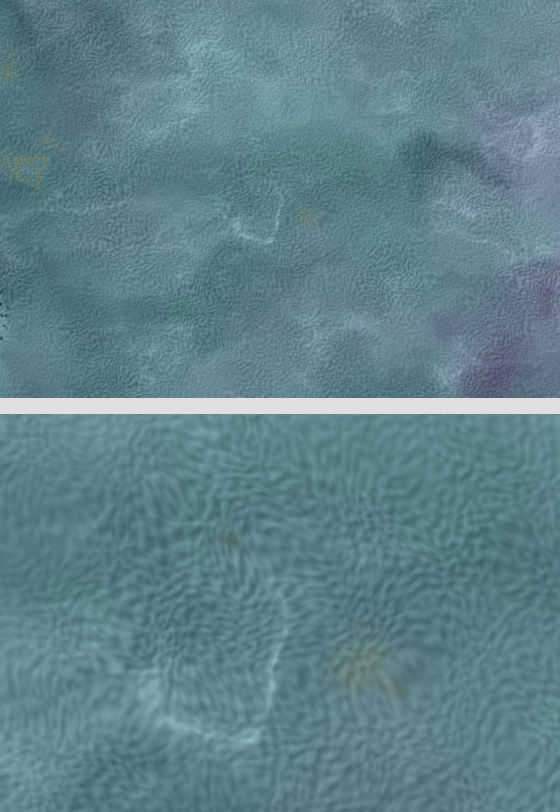
Top, the full canvas; bottom, a detail of the centre.
Write a Shadertoy shader that draws this texture.

```glsl
const vec3 DARK_TEAL = vec3(0.235, 0.375, 0.405);
const vec3 PALE_TEAL = vec3(0.465, 0.615, 0.645);
const vec3 SLATE_SHIFT = vec3(0.035, -0.030, 0.008);
const vec3 GREEN_SHIFT = vec3(-0.020, 0.012, -0.010);
const vec3 OCHRE = vec3(0.47, 0.50, 0.42);
const vec3 BROWN = vec3(0.33, 0.36, 0.34);
const vec3 PIT_COLOR = vec3(0.08, 0.16, 0.20);

const float BASE_TONE = 0.50;
const float CLOUD_TONE = 0.55;
const float GRAIN_SCALE = 125.0;
const float GRAIN_TONE = 0.42;
const float WISP_TONE = 0.38;
const float RING_TONE = 0.55;
const vec2 RING_CENTER = vec2(0.629, 0.482);
const float RING_RADIUS = 0.077;

// Broad light and dark areas: centre xy, extent zw
const int AREAS = 10;
const vec4 AREA[AREAS] = vec4[AREAS](
    vec4(0.75, 0.80, 0.55, 0.20), vec4(0.10, 0.45, 0.30, 0.20),
    vec4(0.00, 1.00, 0.25, 0.12), vec4(1.15, 0.58, 0.14, 0.06),
    vec4(1.27, 0.08, 0.13, 0.16), vec4(1.40, 0.50, 0.10, 0.50),
    vec4(1.00, 0.20, 0.20, 0.12), vec4(0.20, 0.20, 0.20, 0.10),
    vec4(0.00, 0.20, 0.06, 0.12), vec4(0.55, 0.85, 0.09, 0.07));
const float AREA_TONE[AREAS] = float[AREAS](
    0.26, -0.28, -0.40, -0.35, -0.48, 0.25, 0.18, -0.28, 0.35, 0.28);

vec2 gradientAt(vec2 cell) {
    vec3 h = fract(cell.xyx * vec3(0.1031, 0.1030, 0.0973));
    h += dot(h, h.yzx + 33.33);
    float angle = 6.2832 * fract((h.x + h.y) * h.z);
    return vec2(cos(angle), sin(angle));
}

float noise(vec2 p) {
    vec2 i = floor(p), f = p - i;
    vec2 u = f * f * f * (f * (f * 6.0 - 15.0) + 10.0);
    vec2 e = vec2(0.0, 1.0);
    float low = mix(dot(gradientAt(i), f), dot(gradientAt(i + e.yx), f - e.yx), u.x);
    float high = mix(dot(gradientAt(i + e), f - e), dot(gradientAt(i + 1.0), f - 1.0), u.x);
    return 1.4 * mix(low, high, u.y);
}

float fbm(vec2 p) {
    float sum = 0.0, amp = 0.5;
    for (int i = 0; i < 5; i++) {
        sum += amp * noise(p);
        p = mat2(1.6, 1.2, -1.2, 1.6) * p + 7.3;
        amp *= 0.5;
    }
    return sum;
}

float blob(vec2 p, vec2 center, vec2 size) {
    vec2 d = (p - center) / size;
    return exp(-dot(d, d));
}

// Embossed pebbles, lit from the upper left
float leatherGrain(vec2 p) {
    vec2 q = p * GRAIN_SCALE + 2.0 * vec2(noise(p * 14.0), noise(p * 14.0 + 40.0));
    float pebbles = noise(q) - 0.5 * noise(q + vec2(0.45, -0.45));
    return pebbles + 0.4 * noise(q * 1.7 + 20.0);
}

// Thin pale scuffs that run mostly sideways
float wisps(vec2 p) {
    float sum = 0.0;
    for (int i = 0; i < 3; i++) {
        vec2 q = p * vec2(2.2, 4.5) + 13.7 * float(i);
        float crease = exp(-22.0 * abs(fbm(q)));
        sum += crease * smoothstep(0.0, 0.35, fbm(p * 3.5 + 5.1 * float(i) + 30.0));
    }
    return sum;
}

// Crescent scuff, its inner curl and the arc above it
float crescent(vec2 p, vec2 warp) {
    vec2 d = p - RING_CENTER + 0.10 * warp;
    float r = length(d);
    float lower = smoothstep(-0.9, 0.7, dot(d / max(r, 0.001), vec2(0.45, -0.89)));
    float rim = exp(-abs(r - RING_RADIUS) / 0.006) * lower;
    float haze = smoothstep(0.035, RING_RADIUS, r) * smoothstep(0.085, 0.075, r) * lower;
    vec2 c = d + vec2(0.012, 0.008);
    float curl = exp(-abs(length(c) - 0.036) / 0.006) * smoothstep(0.02, -0.03, c.y - c.x);
    float x = p.x - 0.72;
    float arc = exp(-abs(p.y - 0.573 + 0.5 * x * x + 0.15 * warp.y) / 0.004);
    arc *= smoothstep(0.40, 0.48, p.x) * smoothstep(0.86, 0.74, p.x);
    return rim + 0.35 * haze + 0.4 * curl + 0.6 * arc;
}

void mainImage(out vec4 fragColor, in vec2 fragCoord) {
    vec2 p = fragCoord / iResolution.y;
    vec2 warp = vec2(fbm(p * 5.0), fbm(p * 5.0 + 60.0));
    vec2 q = p + 0.22 * warp;

    // Tone of the worn surface
    float tone = BASE_TONE + CLOUD_TONE * fbm(q * vec2(2.6, 4.2) + 11.0);
    for (int i = 0; i < AREAS; i++)
        tone += AREA_TONE[i] * blob(q, AREA[i].xy, AREA[i].zw);
    float patchy = 0.75 + 0.5 * noise(p * 5.0 + 90.0);
    tone += WISP_TONE * wisps(p + 0.05 * warp) * patchy;
    tone += RING_TONE * crescent(p, warp) * (0.7 + 0.6 * noise(p * 45.0));
    float grain = leatherGrain(p);
    tone += GRAIN_TONE * grain * patchy;
    vec3 color = mix(DARK_TEAL, PALE_TEAL, tone);

    // Drift between slate and green teal
    float slate = 1.6 * fbm(p * 2.4 + 70.0) + 0.5 * smoothstep(0.9, 1.4, p.x);
    slate += 1.3 * blob(q, vec2(1.27, 0.08), vec2(0.17, 0.22));
    color += SLATE_SHIFT * max(slate, 0.0) + GREEN_SHIFT * max(-slate, 0.0);

    // Ochre and brown stains
    float leftRing = exp(-pow((length((q - vec2(0.046, 0.577)) * vec2(1.0, 0.8)) - 0.04) / 0.013, 2.0));
    float ochre = 0.6 * leftRing + 0.55 * blob(q, vec2(0.02, 0.844), vec2(0.035, 0.04));
    ochre += 0.45 * blob(q, vec2(0.831, 0.458), vec2(0.03));
    color = mix(color, OCHRE + 0.06 * grain, clamp(ochre, 0.0, 0.7));
    color = mix(color, BROWN, 0.6 * blob(q, vec2(0.671, 0.55), vec2(0.024, 0.014)));

    // Dark pits on the left edge
    float pits = smoothstep(0.2, 0.4, noise(p * 70.0 + 3.0)) * blob(p, vec2(0.0, 0.2), vec2(0.02, 0.08));
    fragColor = vec4(mix(color, PIT_COLOR, 0.85 * pits), 1.0);
}
```
